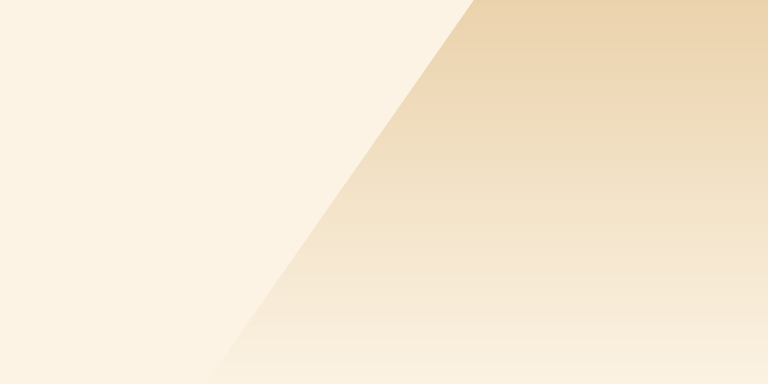
A WebGL 2 fragment shader for this background:

```glsl
#version 300 es
precision highp float;

uniform vec2 u_resolution;
out vec4 fragColor;

#define CREAM vec3(0.988, 0.953, 0.898)
#define SAND vec3(0.918, 0.825, 0.675)
#define PANEL_FOOT vec3(0.986, 0.950, 0.890)
#define EDGE_BOTTOM vec2(0.267, 0.0)
#define EDGE_TOP vec2(0.617, 1.0)

// Signed distance to the line through a and b, positive on its right side
float rightOfLine(vec2 p, vec2 a, vec2 b) {
    vec2 along = normalize(b - a);
    return dot(p - a, vec2(along.y, -along.x));
}

void main() {
    vec2 uv = gl_FragCoord.xy / u_resolution;
    vec2 canvas = vec2(u_resolution.x / u_resolution.y, 1.0);

    // Slanted panel with a smooth edge one pixel wide
    float edge = rightOfLine(uv * canvas, EDGE_BOTTOM * canvas, EDGE_TOP * canvas);
    float panel = clamp(edge * u_resolution.y + 0.5, 0.0, 1.0);

    // Vertical fade from sand at the top into cream at the foot
    vec3 panelColor = mix(PANEL_FOOT, SAND, uv.y);

    fragColor = vec4(mix(CREAM, panelColor, panel), 1.0);
}
```
